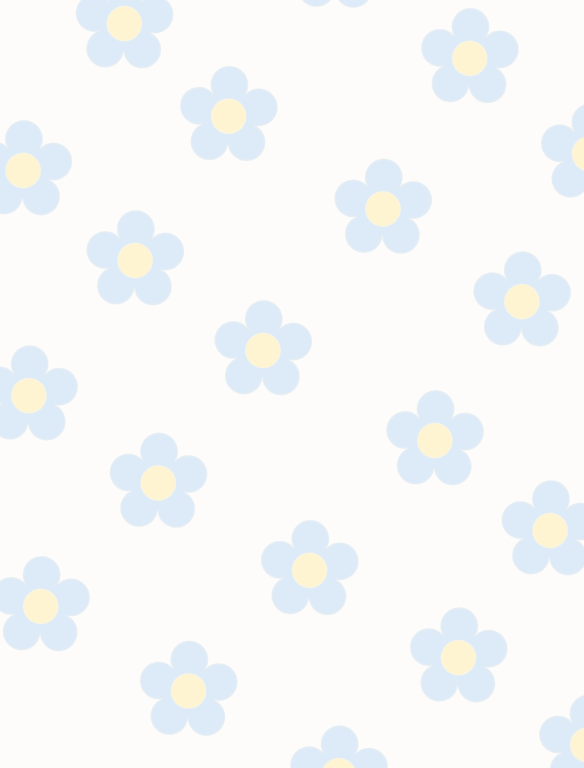
Write a WebGL 2 fragment shader that draws this pattern.

```glsl
#version 300 es
precision highp float;

uniform vec2 u_resolution;
out vec4 fragColor;

const float TAU = 6.2831853;
const vec3 PAPER = vec3(0.992, 0.990, 0.982);
const vec3 PETAL = vec3(0.868, 0.918, 0.970);
const vec3 PETAL_RIM = vec3(0.895, 0.930, 0.955);
const vec3 HEART = vec3(1.0, 0.955, 0.820);
const vec3 HEART_RIM = vec3(0.970, 0.960, 0.890);

// Coverage of a shape from its signed distance
float cover(float dist, float soft) {
    return 1.0 - smoothstep(-soft, soft, dist);
}

// Five round petals joined by a central disc
float petalDistance(vec2 p, float reach, float radius, float tilt) {
    float dist = length(p) - reach * 0.9;
    for (int k = 0; k < 5; k++) {
        float angle = tilt + TAU * float(k) / 5.0;
        vec2 petalCentre = reach * vec2(cos(angle), sin(angle));
        dist = min(dist, length(p - petalCentre) - radius);
    }
    return dist;
}

// Diagonal lattice that bends gently, with a sideways sway in the middle rows
vec2 flowerCentre(float column, float row) {
    float sway = 0.0286 * exp(-0.55 * (row + 0.35) * (row + 0.35));
    float x = 0.362 - 0.138 * row - 0.0082 * row * row
            + (0.179 + 0.0072 * row) * column
            - sway * cos(2.05 * column - 1.13 * row + 0.75);
    float y = 0.5436 - 0.1784 * row + 0.0059 * row * row
            - (0.1172 - 0.0035 * row) * column;
    return vec2(x, y);
}

// Paints one flower centred on the origin of p
vec3 paintFlower(vec3 base, vec2 p, float soft) {
    float petals = petalDistance(p, 0.041, 0.0245, TAU * 0.246);
    float heart = length(p) - 0.0232;
    vec3 petalColor = mix(PETAL_RIM, PETAL, cover(petals + 0.0018, 0.0012));
    vec3 heartColor = mix(HEART_RIM, HEART, cover(heart + 0.0016, 0.0010));
    vec3 color = mix(base, petalColor, cover(petals, soft));
    return mix(color, heartColor, cover(heart, soft));
}

void main() {
    vec2 p = gl_FragCoord.xy / u_resolution.y;
    float soft = max(0.8 / u_resolution.y, 0.0009);
    vec3 color = PAPER;

    // Five slanted rows; the lower ones run further along the diagonal
    for (int row = -2; row <= 2; row++) {
        for (int column = -2; column <= max(1, row + 2); column++) {
            vec2 centre = flowerCentre(float(column), float(row));
            color = paintFlower(color, p - centre, soft);
        }
    }
    fragColor = vec4(color, 1.0);
}
```
